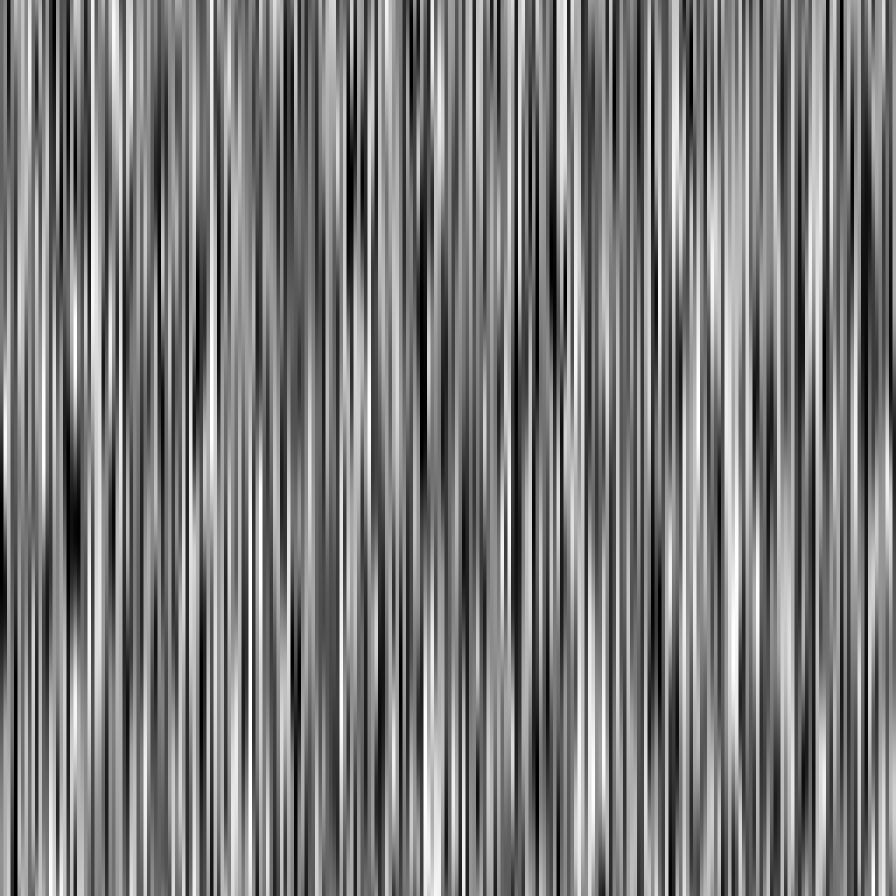
Reproduce this texture procedurally as a three.js fragment shader.

```glsl
// Vertical grey fibres: narrow crisp columns whose tone drifts smoothly along their length.
#define COLUMNS 256.0       // fibres across the canvas
#define KNOTS_MIN 2.5       // fewest tone changes along a fibre
#define KNOTS_MAX 6.5       // most tone changes along a fibre
#define PATCH_COLUMNS 4.0   // fibres spanned by a shared patch
#define PATCH_KNOTS 5.0     // patches up the canvas
#define PATCH_SHARE 0.27    // weight of patches against single fibres
#define SLANT 2.0           // vertical drift between neighbouring patches
#define MEAN_TONE 0.48
#define CONTRAST 1.24
#define EDGE 0.1            // edge softness as a part of a column

varying vec2 vUv;

float hash(vec2 p) {
  return fract(sin(dot(p, vec2(127.1, 311.7))) * 43758.5453);
}

// Smooth noise along one fibre, independent for every id.
float strandNoise(float id, float y) {
  float knot = floor(y);
  float blend = smoothstep(0.0, 1.0, y - knot);
  return mix(hash(vec2(id, knot)), hash(vec2(id, knot + 1.0)), blend);
}

// Patches shared by neighbouring fibres, shifted to give slanted ends.
float patchNoise(float column, float y) {
  float x = column / PATCH_COLUMNS;
  float cell = floor(x);
  float blend = smoothstep(0.0, 1.0, x - cell);
  float shift = SLANT * mix(hash(vec2(cell, 71.0)), hash(vec2(cell + 1.0, 71.0)), blend);
  float height = y * PATCH_KNOTS + shift;
  return mix(strandNoise(cell + 400.5, height), strandNoise(cell + 401.5, height), blend);
}

float fibreTone(float column, float y) {
  float knots = mix(KNOTS_MIN, KNOTS_MAX, hash(vec2(column, 37.0)));
  float phase = 10.0 * hash(vec2(column, 53.0));
  float strand = strandNoise(column, y * knots + phase);
  float tone = mix(strand, patchNoise(column, y), PATCH_SHARE);
  return clamp(MEAN_TONE + CONTRAST * (tone - 0.5), 0.0, 1.0);
}

void main() {
  // Blend only the thin seam centred between two columns.
  float x = vUv.x * COLUMNS - 0.5;
  float column = floor(x);
  float seam = smoothstep(0.5 - EDGE, 0.5 + EDGE, x - column);
  float tone = mix(fibreTone(column, vUv.y), fibreTone(column + 1.0, vUv.y), seam);
  gl_FragColor = vec4(vec3(tone), 1.0);
}
```
